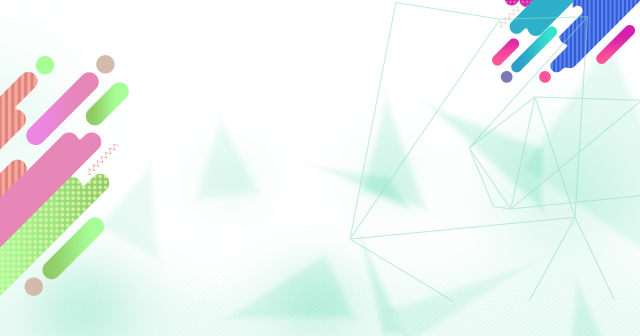
This background is drawn by a Shadertoy shader. Its source:

```glsl
// Pale mint facets and a thin wire mesh, with diagonal candy-coloured pills in two corners.

const vec2 CANVAS = vec2(7.68, 4.02);    // layout units, y pointing down
const vec2 RISE = vec2(0.7071, -0.7071); // direction of every pill
const vec3 MINT = vec3(0.60, 0.91, 0.81);
const vec3 WIRE = vec3(0.58, 0.86, 0.77);
const vec3 LIME = vec3(0.66, 1.0, 0.60);
const vec3 LEAF = vec3(0.56, 0.79, 0.39);
const vec3 ROSE = vec3(0.90, 0.53, 0.72);
const vec3 ORCHID = vec3(0.93, 0.52, 0.89);
const vec3 SALMON = vec3(0.88, 0.51, 0.51);
const vec3 PEACH = vec3(0.96, 0.67, 0.60);
const vec3 TAN = vec3(0.83, 0.73, 0.67);
const vec3 TEAL = vec3(0.17, 0.62, 0.79);
const vec3 AQUA = vec3(0.21, 0.89, 0.80);
const vec3 BLUE = vec3(0.20, 0.36, 0.83);
const vec3 SKY = vec3(0.36, 0.52, 0.95);
const vec3 HOT = vec3(1.0, 0.33, 0.60);
const vec3 MAGENTA = vec3(0.84, 0.12, 0.67);
const float FILLET = 0.05;
const float BLUR = 0.07;
const float WIRE_WIDTH = 0.006;

const vec2 NODES[14] = vec2[14](
    vec2(4.75, 0.03), vec2(4.2, 2.86), vec2(6, 0.23), vec2(5.63, 1.77), vec2(6.13, 2.5),
    vec2(6.42, 1.16), vec2(5.92, 2.47), vec2(6.9, 2.6), vec2(7.7, 1.2), vec2(7.7, 2.34),
    vec2(5.43, 3.6), vec2(7.37, 3.58), vec2(6.35, 3.6), vec2(7.05, 0.2));
const ivec2 EDGES[19] = ivec2[19](
    ivec2(0, 1), ivec2(0, 2), ivec2(2, 1), ivec2(1, 7), ivec2(1, 10), ivec2(3, 6), ivec2(6, 4),
    ivec2(3, 5), ivec2(5, 4), ivec2(3, 4), ivec2(5, 8), ivec2(4, 8), ivec2(4, 9), ivec2(7, 11),
    ivec2(7, 12), ivec2(5, 7), ivec2(13, 7), ivec2(13, 3), ivec2(2, 13));

vec2 p;      // current point in layout units
vec3 col;    // colour painted so far
float pixel; // size of one pixel in layout units

float cover(float d) { return clamp(0.5 - d / pixel, 0.0, 1.0); }
void paint(vec3 ink, float d) { col = mix(col, ink, cover(d)); }

// Pill from (x, y), running len along RISE; zero len gives a disc.
float pill(float x, float y, float len, float r) {
    vec2 q = p - vec2(x, y);
    return length(q - RISE * clamp(dot(q, RISE), min(len, 0.0), max(len, 0.0))) - r;
}

float segment(vec2 a, vec2 b) {
    vec2 d = b - a;
    return length(p - a - d * clamp(dot(p - a, d) / dot(d, d), 0.0, 1.0));
}

float blend(float a, float b) {
    float h = max(FILLET - abs(a - b), 0.0);
    return min(a, b) - h * h / FILLET * 0.25;
}

float glow(float x, float y, float size) {
    vec2 q = (p - vec2(x, y)) / size;
    return exp(-dot(q, q));
}

float side(vec2 a, vec2 b) {
    vec2 d = normalize(b - a);
    return d.x * (p.y - a.y) - d.y * (p.x - a.x);
}

// Blurred triangle; corners run clockwise on screen.
float facet(float ax, float ay, float bx, float by, float cx, float cy) {
    vec2 a = vec2(ax, ay), b = vec2(bx, by), c = vec2(cx, cy);
    return smoothstep(-BLUR, BLUR, min(side(a, b), min(side(b, c), side(c, a))));
}

float stripes(float period) {
    return cover((abs(fract(p.x / period) - 0.5) - 0.25) * period);
}

float dots(float cell) {
    return cover((length(fract(p / cell) - 0.5) - 0.34) * cell);
}

void zigzag(float x, float y, float len, vec3 ink) {
    vec2 q = p - vec2(x, y);
    float u = dot(q, RISE), v = dot(q, abs(RISE));
    float d = abs(v - 0.025 * sin(u * 90.0)) * 0.45 - 0.002;
    paint(ink, max(d, abs(u - len * 0.5) - len * 0.5));
}

void backdrop() {
    // Soft clouds
    float m = 0.2 * (glow(0.0, 1.4, 0.8) + smoothstep(2.7, 4.0, p.y));
    m += 0.4 * glow(1.0, 3.65, 0.65) + 0.3 * glow(6.7, 2.4, 0.85) + 0.28 * glow(3.8, 3.6, 0.55);
    m += 0.16 * (glow(2.75, 2.2, 0.42) + glow(4.65, 2.15, 0.45));
    // Blurred facets
    m += 0.2 * facet(2.65, 1.45, 3.1, 2.3, 2.35, 2.4);
    m += 0.3 * facet(4.64, 1.2, 5.1, 2.5, 4.35, 2.3);
    m += 0.3 * facet(3.9, 2.02, 4.65, 2.12, 4.9, 2.5);
    m += 0.36 * facet(5.2, 1.3, 6.5, 1.78, 6.5, 2.5);
    m += 0.24 * facet(7.3, 0.5, 8.6, 3.6, 6.3, 2.0);
    m += 0.2 * facet(1.8, 2.0, 1.9, 3.1, 1.2, 2.7);
    m += 0.35 * facet(4.35, 2.9, 4.85, 4.0, 4.6, 4.0);
    m += 0.25 * facet(3.9, 3.05, 4.25, 3.8, 2.75, 3.8);
    m += 0.22 * facet(6.3, 3.2, 4.9, 4.1, 4.7, 3.7);
    m += 0.28 * facet(6.93, 3.4, 7.3, 4.2, 6.85, 4.2);
    // White haze and woven waves along the foot
    m *= 1.0 - 0.7 * glow(2.5, 2.95, 0.5);
    float weave = sin(110.0 * p.y + 5.0 * sin(p.x * 2.3)) * sin(90.0 * p.x + 4.0 * sin(p.y * 4.0));
    m += 0.05 * weave * smoothstep(2.9, 3.5, p.y);
    col = mix(vec3(1), MINT, clamp(m, 0.0, 0.75));
}

void leftPills() {
    vec3 striped = mix(SALMON, PEACH, stripes(0.077));
    paint(striped, blend(pill(0.34, 0.97, -2.0, 0.11), pill(0.19, 1.43, -2.0, 0.12)));
    paint(striped, pill(0.21, 2.02, -2.0, 0.11));
    vec3 mesh = mix(mix(LIME, LEAF, p.x / 1.3), vec3(0.88, 0.96, 0.68), 0.8 * dots(0.065));
    paint(mesh, blend(pill(1.2, 2.19, -3.0, 0.11), pill(0.85, 2.24, -3.0, 0.13)));
    paint(ROSE, blend(pill(0.83, 1.7, -3.0, 0.115), pill(1.1, 1.7, -3.0, 0.115)));
    paint(mix(ORCHID, ROSE, smoothstep(0.4, 1.0, p.x)), pill(0.43, 1.62, 0.905, 0.115));
    paint(mix(LEAF, LIME, smoothstep(1.05, 1.45, p.x)), pill(1.14, 1.39, 0.417, 0.11));
    paint(mix(LEAF, LIME, smoothstep(0.5, 1.2, p.x)), pill(0.62, 3.23, 0.735, 0.11));
    paint(LIME, pill(0.54, 0.78, 0.0, 0.11));
    paint(TAN, min(pill(1.265, 0.77, 0.0, 0.11), pill(0.405, 3.43, 0.0, 0.11)));
    zigzag(1.05, 2.08, 0.5, SALMON);
}

void rightPills() {
    paint(mix(MAGENTA, ROSE, 0.6 * dots(0.05)), min(pill(6.14, -0.02, 1.0, 0.085), pill(6.32, 0.0, 1.0, 0.085)));
    paint(mix(TEAL, AQUA, 0.25), blend(pill(6.2, 0.32, 1.0, 0.085), pill(6.43, 0.33, 1.0, 0.1)));
    float body = min(pill(7.0, 0.06, 1.0, 0.13), pill(6.81, 0.43, 2.0, 0.1));
    body = blend(body, blend(pill(6.68, 0.79, 2.0, 0.075), pill(6.84, 0.73, 2.0, 0.085)));
    paint(mix(BLUE, SKY, stripes(0.05)), body);
    paint(vec3(1), pill(6.62, 0.44, 0.44, 0.06));
    paint(mix(TEAL, AQUA, smoothstep(6.2, 6.65, p.x)), pill(6.2, 0.8, 0.594, 0.065));
    vec3 pink = mix(MAGENTA, HOT, smoothstep(0.4, 0.75, p.y));
    paint(pink, min(pill(5.97, 0.72, 0.276, 0.065), pill(7.22, 0.7, 0.474, 0.065)));
    paint(vec3(0.48, 0.47, 0.72), pill(6.08, 0.92, 0.0, 0.07));
    paint(HOT, pill(6.54, 0.92, 0.0, 0.07));
    zigzag(5.99, 0.32, 0.33, TAN);
}

void mainImage(out vec4 fragColor, in vec2 fragCoord) {
    vec2 uv = fragCoord / iResolution.xy;
    p = vec2(uv.x, 1.0 - uv.y) * CANVAS;
    pixel = CANVAS.y / iResolution.y;
    backdrop();
    leftPills();
    rightPills();
    // Wire mesh
    float wire = CANVAS.x;
    for (int i = 0; i < 19; i++) wire = min(wire, segment(NODES[EDGES[i].x], NODES[EDGES[i].y]));
    col = mix(col, WIRE, 0.6 * cover(wire - WIRE_WIDTH));
    fragColor = vec4(col, 1);
}
```
